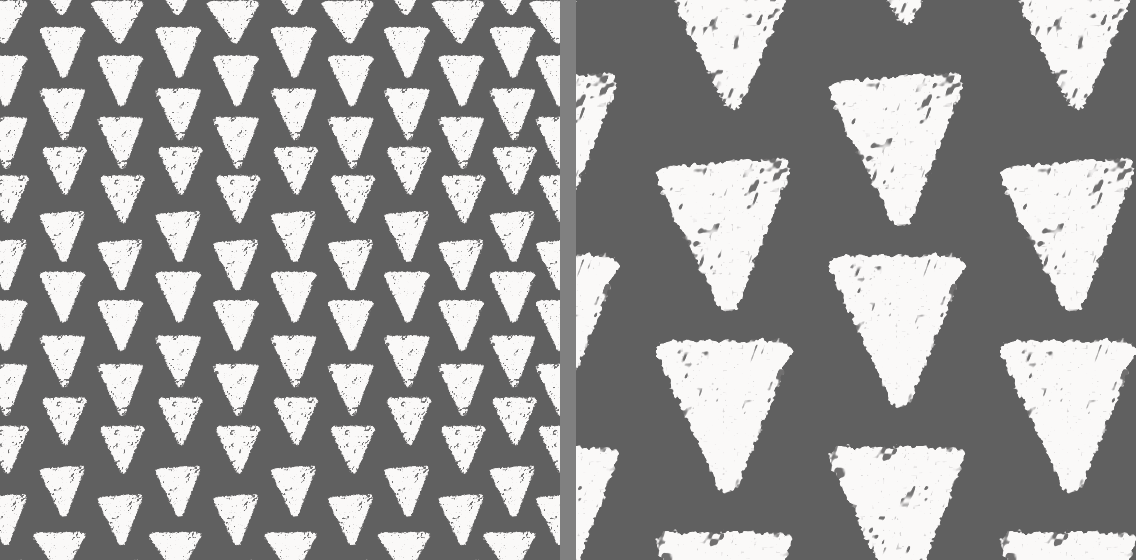
Left, the full canvas; right, a detail of the centre.
Give the GLSL for this pattern, as a WebGL 1 fragment shader.

```glsl
precision highp float;
// Staggered columns of worn, chalky white triangles pointing down on dark grey.

uniform vec2 u_resolution;

#define UNITS 768.0                     // design units across the canvas
#define COLUMNS 11
#define ROWS 9
#define COLUMN_STEP 79.4
#define ROW_STEP 83.0
#define STAGGER 39.0                    // vertical shift of every other column
#define CORNER 4.8                      // corner radius
#define ROUGHNESS 2.0                   // raggedness of the outline
#define WEAR 0.80                       // lower values wear away more chalk
#define GROUND vec3(0.378, 0.376, 0.376)
#define CHALK vec3(0.982, 0.976, 0.974)

float hash(vec2 p) {
    return fract(sin(dot(p, vec2(127.1, 311.7))) * 43758.55);
}

float noise(vec2 p) {
    vec2 i = floor(p), f = fract(p);
    f = f * f * (3.0 - 2.0 * f);
    return mix(mix(hash(i), hash(i + vec2(1, 0)), f.x),
               mix(hash(i + vec2(0, 1)), hash(i + vec2(1, 1)), f.x), f.y);
}

// x: distance to the segment, y: side of the line (positive inside)
vec2 edge(vec2 p, vec2 a, vec2 b) {
    vec2 ap = p - a, ab = b - a;
    float t = clamp(dot(ap, ab) / dot(ab, ab), 0.0, 1.0);
    return vec2(length(ap - ab * t), ab.x * ap.y - ab.y * ap.x);
}

float triangle(vec2 p, vec2 a, vec2 b, vec2 c) {
    vec2 d = min(edge(p, a, b), min(edge(p, b, c), edge(p, c, a)));
    return -d.x * sign(d.y);
}

// Four stamps repeat down a column; a fifth, wider one closes it.
float stampKind(float row) {
    return row > 7.5 ? 4.0 : mod(row, 4.0);
}

// width, height, sideways shift of the tip, drop of the left corner
vec4 stampShape(float kind) {
    if (kind < 0.5) return vec4(61.0, 70.0, 2.0, 0.5);
    if (kind < 1.5) return vec4(61.5, 70.0, 3.0, 0.0);
    if (kind < 2.5) return vec4(60.5, 65.0, 1.0, 0.5);
    if (kind < 3.5) return vec4(61.0, 70.0, 2.0, 4.0);
    return vec4(71.0, 58.5, 3.0, 0.5);
}

// Shift of the stamp from its regular place in the column
vec2 stampNudge(float kind) {
    if (kind < 0.5) return vec2(0.0);
    if (kind < 1.5) return vec2(0.0, 1.5);
    if (kind < 2.5) return vec2(3.0, -2.1);
    if (kind < 3.5) return vec2(0.0, 1.8);
    return vec2(-4.0, 0.8);
}

// Chalk coverage of one stamp; p starts at the middle of its top side
float stamp(vec2 p, float kind, float pixel) {
    vec4 s = stampShape(kind);
    float halfWidth = 0.5 * s.x - CORNER;
    float d = triangle(p, vec2(-halfWidth, CORNER + s.w), vec2(halfWidth, CORNER),
                       vec2(s.z, s.y - CORNER)) - CORNER;

    // ragged outline
    vec2 q = p + 100.0 + 137.0 * kind;
    d += ROUGHNESS * (noise(q * 0.4) + 0.7 * noise(q * 0.95) - 0.85);
    float cover = 1.0 - smoothstep(-0.75 * pixel, 0.75 * pixel, d);

    // flecks gather in patches, along the rim and under the top side
    vec2 slanted = vec2(q.x + 0.35 * q.y, q.y);
    float flecks = 0.6 * noise(slanted * vec2(0.55, 0.36)) + 0.5 * noise(q * 0.12);
    flecks += 0.07 * exp(min(d, 0.0) / 4.0) + 0.05 * exp(-max(p.y, 0.0) / 9.0);
    float speckled = abs(kind - 1.0) < 0.5 ? 0.035 : (kind < 0.5 ? -0.02 : 0.0);
    float worn = smoothstep(WEAR - speckled, WEAR + 0.14 - speckled, flecks);
    float grain = smoothstep(0.86, 1.0, noise(q * 0.8 + 31.0));
    return cover * (1.0 - 0.9 * worn) * (1.0 - 0.25 * grain);
}

void main() {
    vec2 p = gl_FragCoord.xy / u_resolution * UNITS;
    p.y = UNITS - p.y;
    float pixel = UNITS / min(u_resolution.x, u_resolution.y);
    float chalk = 0.0;

    for (int c = 0; c < COLUMNS; c++) {
        float column = float(c);
        // columns crowd together towards the right
        float x = p.x - 6.0 - COLUMN_STEP * column + 34.0 * pow(column / 10.0, 6.0);
        if (abs(x) > 44.0) continue;
        float start = 37.0 + STAGGER * (1.0 - mod(column, 2.0));

        for (int r = 0; r < ROWS; r++) {
            float row = float(r);
            float kind = stampKind(row);
            // rows spread apart downwards and wrap around the canvas
            float top = start + ROW_STEP * row + 0.055 * row * row * row;
            vec2 local = vec2(x, p.y - top) - stampNudge(kind);
            local.y = mod(local.y + 20.0, UNITS) - 20.0;
            if (local.y > -6.0 && local.y < 78.0)
                chalk = max(chalk, stamp(local, kind, pixel));
        }
    }
    gl_FragColor = vec4(mix(GROUND, CHALK, chalk), 1.0);
}
```
